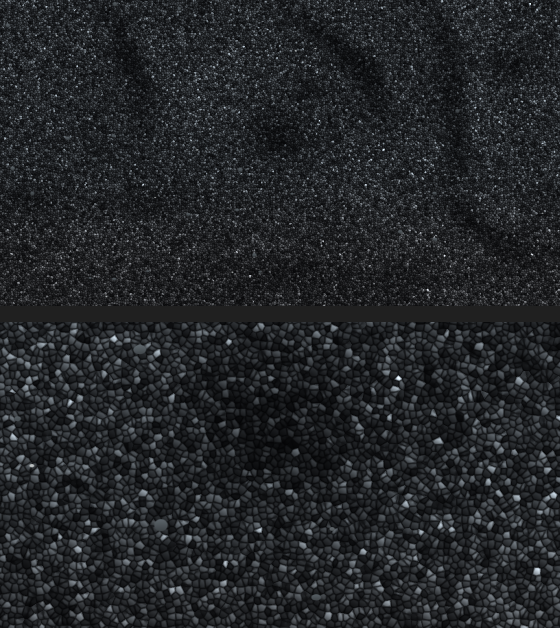
Top, the full canvas; bottom, a detail of the centre.
A Shadertoy shader for this texture:

```glsl
// Black volcanic sand: fine glinting grains over soft wind-blown folds
const float GRAINS_PER_HEIGHT = 140.0;
const float PEBBLE_CELLS = 15.0;
const vec3 SAND_TINT = vec3(0.153, 0.164, 0.172);
const vec3 WARM_TINT = vec3(0.160, 0.163, 0.167);
const vec3 PEBBLE_GREY = vec3(0.33, 0.36, 0.38);
const vec3 QUARTZ = vec3(0.80, 0.82, 0.82);

vec3 hash3(vec2 p) {
    vec3 q = fract(vec3(p.xyx) * vec3(0.1031, 0.1030, 0.0973));
    q += dot(q, q.yxz + 33.33);
    return fract((q.xxy + q.yzz) * q.zyx);
}

float valueNoise(vec2 p) {
    vec2 i = floor(p), f = fract(p);
    f = f * f * (3.0 - 2.0 * f);
    float low = mix(hash3(i).x, hash3(i + vec2(1, 0)).x, f.x);
    float high = mix(hash3(i + vec2(0, 1)).x, hash3(i + vec2(1, 1)).x, f.x);
    return mix(low, high, f.y);
}

float fbm(vec2 p) {
    float sum = 0.0, weight = 0.5;
    for (int i = 0; i < 4; i++) {
        sum += weight * valueNoise(p);
        p = p * 2.03 + 17.0;
        weight *= 0.5;
    }
    return sum / 0.9375;
}

// Soft band along a quadratic curve, fading at both ends
float crease(vec2 p, vec2 a, vec2 b, vec2 c, float width) {
    float band = 0.0;
    for (int i = 0; i <= 14; i++) {
        float t = float(i) / 14.0;
        vec2 d = p - mix(mix(a, b, t), mix(b, c, t), t);
        float fade = 0.45 + 0.55 * sin(3.1416 * t);
        band = max(band, fade * exp(-dot(d, d) / (width * width)));
    }
    return band;
}

float hollow(vec2 p, vec2 center, vec2 radius) {
    vec2 d = (p - center) / radius;
    return exp(-dot(d, d));
}

float folds(vec2 p) {
    float f = crease(p, vec2(0.31, 0.98), vec2(0.47, 0.85), vec2(0.48, 0.60), 0.050);
    f = max(f, crease(p, vec2(0.93, 1.00), vec2(1.22, 0.82), vec2(1.25, 0.61), 0.042));
    f = max(f, crease(p, vec2(1.40, 1.02), vec2(1.53, 0.70), vec2(1.47, 0.36), 0.052));
    return max(f, crease(p, vec2(1.46, 0.42), vec2(1.50, 0.22), vec2(1.74, 0.18), 0.050));
}

// Broad light over the dunes: noise, fold shadows, lit flanks, hollows
float duneLight(vec2 p) {
    vec2 warp = vec2(fbm(p * 6.0), fbm(p * 6.0 + 40.0)) - 0.5;
    vec2 q = p + 0.09 * warp;
    float light = 0.78 + 0.46 * fbm(p * vec2(3.2, 4.2) + 5.0);
    light += 0.16 * folds(q - vec2(0.085, 0.015));
    light *= 1.0 - 0.52 * folds(q);
    light *= 1.0 - 0.52 * hollow(q, vec2(0.90, 0.55), vec2(0.14, 0.085));
    light *= 1.0 - 0.35 * hollow(q, vec2(1.01, 0.70), vec2(0.045, 0.06));
    light *= 1.0 - 0.40 * hollow(q, vec2(1.68, 0.79), vec2(0.12, 0.07));
    light *= 1.0 - 0.28 * hollow(q, vec2(0.50, 0.34), vec2(0.20, 0.045));
    light *= 1.0 - 0.30 * hollow(q, vec2(0.90, 0.10), vec2(0.22, 0.05));
    light *= 1.0 - 0.28 * hollow(q, vec2(0.00, 0.36), vec2(0.20, 0.06));
    return light * mix(0.90, 1.04, smoothstep(0.0, 0.45, p.y));
}

// Cellular grains: random tone, dark gaps and a lit upper facet
float grainTone(vec2 p) {
    vec2 cell = floor(p), toGrain = vec2(0.0), id = vec2(0.0);
    float nearest = 8.0, second = 8.0;
    for (int y = -1; y <= 1; y++)
    for (int x = -1; x <= 1; x++) {
        vec2 c = cell + vec2(x, y);
        vec2 d = p - c - hash3(c).xy;
        float dist = length(d);
        if (dist < nearest) {
            second = nearest;
            nearest = dist;
            toGrain = d;
            id = c;
        } else second = min(second, dist);
    }
    vec3 h = hash3(id + 71.0);
    float tone = exp(0.9 * (h.x + h.y + h.z - 1.5));
    float glint = 1.0 + 1.3 * smoothstep(0.985, 1.0, hash3(id + 213.0).x);
    float body = mix(0.40, 1.15, smoothstep(0.0, 0.45, second - nearest));
    float facet = 1.0 + 0.65 * dot(toGrain, vec2(0.5, 0.85));
    return tone * glint * body * max(facet, 0.2);
}

// Sparse larger stones; the smallest are pale quartz chips
vec3 addPebbles(vec3 color, vec2 p, float pixel, float light) {
    vec2 cell = floor(p * PEBBLE_CELLS);
    vec3 h = hash3(cell + 9.0), k = hash3(cell + 57.0);
    vec2 d = p - (cell + 0.2 + 0.6 * h.xy) / PEBBLE_CELLS;
    d.y *= 1.0 + 0.6 * k.y;
    float radius = mix(0.0025, 0.0075, k.x * k.x);
    float mask = 1.0 - smoothstep(-pixel, pixel, length(d) - radius);
    vec3 stone = mix(QUARTZ, PEBBLE_GREY, smoothstep(0.05, 0.30, k.x));
    stone *= (0.55 + 0.45 * light) * (0.9 + 25.0 * d.y);
    return mix(color, stone, mask * step(0.86, h.z));
}

void mainImage(out vec4 fragColor, in vec2 fragCoord) {
    float pixel = 1.0 / iResolution.y;
    vec2 p = fragCoord * pixel;

    // Four samples per pixel keep the tiny grains smooth
    float grain = 0.0;
    for (int i = 0; i < 4; i++) {
        vec2 offset = (vec2(i % 2, i / 2) - 0.5) * 0.5 * pixel;
        grain += 0.25 * grainTone((p + offset) * GRAINS_PER_HEIGHT);
    }

    float light = duneLight(p);
    vec3 tint = mix(WARM_TINT, SAND_TINT, smoothstep(0.1, 0.5, p.y));
    vec3 color = tint * grain * light + vec3(0.004, 0.005, 0.010);
    fragColor = vec4(addPebbles(color, p, pixel, light), 1.0);
}
```
